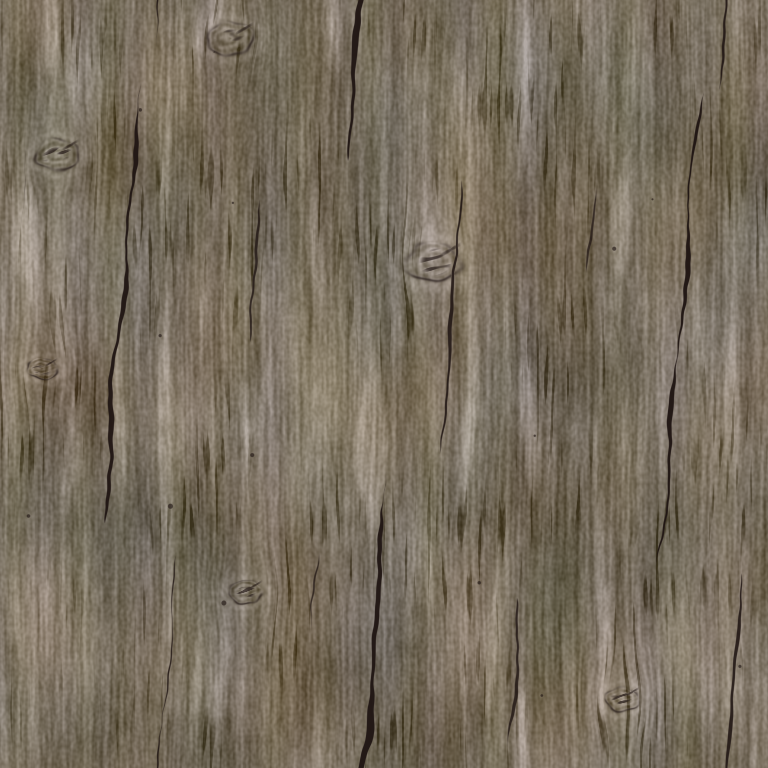
This texture is drawn by a WebGL 1 fragment shader. Its source:

```glsl
precision highp float;
// Weathered grey-brown timber: upright grain from stretched gradient noise,
// soft patches of staining, hash-placed tapering cracks, knots and pinholes.
// A single tone value collects the layers and is then mapped to a colour ramp.

uniform vec2 u_resolution;

const vec3 DARK_WOOD = vec3(0.36, 0.32, 0.245);
const vec3 PALE_WOOD = vec3(0.61, 0.57, 0.52);
const vec3 CRACK_COLOR = vec3(0.125, 0.085, 0.075);
const vec3 WARM_TINT = vec3(0.030, 0.0, -0.022);
const vec3 OLIVE_TINT = vec3(0.0, 0.006, -0.035);
const float MEAN_TONE = 0.45;
const float PATCH_AMOUNT = 0.52;
const float GRAIN_AMOUNT = 0.36;
const float FIBRE_AMOUNT = 0.52;
const float SPECK_AMOUNT = 0.34;
const float GRIT_AMOUNT = 0.30;
const float FISSURE_AMOUNT = 0.65;
const float CRACK_LEAN = 0.085;
const float EDGE = 0.0010;
const int CRACKS = 11;
const int KNOTS = 6;
const int PINHOLES = 14;

float hash(vec2 p) {
  vec3 q = fract(p.xyx * 0.1031);
  q += dot(q, q.yzx + 33.33);
  return fract((q.x + q.y) * q.z);
}

float cornerSlope(vec2 cell, vec2 offset) {
  float angle = 6.28318 * hash(cell);
  return dot(vec2(cos(angle), sin(angle)), offset);
}

// Gradient noise, roughly -0.7 to 0.7
float noise(vec2 p) {
  vec2 i = floor(p), f = fract(p);
  vec2 s = f * f * f * (f * (f * 6.0 - 15.0) + 10.0);
  vec2 e = vec2(1.0, 0.0);
  float low = mix(cornerSlope(i, f), cornerSlope(i + e, f - e), s.x);
  float high = mix(cornerSlope(i + e.yx, f - e.yx), cornerSlope(i + 1.0, f - 1.0), s.x);
  return mix(low, high, s.y);
}

vec2 knotCentre(float id) {
  return fract(vec2(0.30, 0.95) + id * vec2(0.7549, 0.5698));
}

// Wandering slit that tapers at both ends and wraps vertically
float crack(vec2 p, float id, float edge) {
  float size = fract(id * 0.7549 + 0.1);
  float len = mix(0.10, 0.75, size * size);
  float t = fract(p.y - fract(id * 0.618 + 0.7)) / len;
  float x = (id + 0.5 + 0.5 * (hash(vec2(id, 3.7)) - 0.5)) / float(CRACKS);
  x += CRACK_LEAN * (t - 0.5) * len;
  x += 0.014 * noise(vec2(t * len * 7.0, id * 5.3));
  x += 0.003 * noise(vec2(t * len * 40.0, id * 9.1));
  float taper = sqrt(max(4.0 * t * (1.0 - t), 0.0));
  float swell = 0.75 + 1.1 * noise(vec2(t * len * 14.0, id + 40.5));
  float halfWidth = mix(0.0011, 0.0038, size * hash(vec2(id, 8.2)) + 0.3 * size) * taper * swell;
  float body = 1.0 - smoothstep(halfWidth - edge, halfWidth + edge, abs(p.x - x));
  return body * smoothstep(0.0, edge, halfWidth) * mix(0.7, 1.0, size);
}

// x: tone change, y: dark line cover
vec2 knot(vec2 p, float id) {
  vec2 size = vec2(0.031, 0.022) * mix(0.6, 1.15, hash(vec2(id, 21.3)));
  vec2 q = (p - knotCentre(id)) / size;
  float r = length(q) + 0.3 * noise(q * 1.1 + id * 7.0);
  float inside = 1.0 - smoothstep(0.9, 1.1, r);
  float rings = 0.22 * sin(r * 14.0 + 2.0 * noise(q * 1.5));
  float hatch = noise(vec2(q.x * 0.9 + q.y * 0.6, q.y * 3.2 - q.x * 1.6) + id * 4.3);
  float tone = inside * (rings + 0.5 * hatch);
  tone += 0.2 * exp(-pow((r - 1.35) * 4.0, 2.0));
  float rim = exp(-pow((r - 1.0) * 11.0, 2.0));
  rim *= smoothstep(-0.6, 0.5, noise(q * 1.3 + id * 3.0) - 0.25 * q.y);
  float heart = smoothstep(0.05, 0.35, hatch) * (1.0 - smoothstep(0.4, 0.75, r));
  float spur = 1.0 - smoothstep(0.02, 0.16, abs(q.y - 0.35 - 0.8 * (q.x - 0.3)));
  spur *= smoothstep(0.1, 0.5, q.x) * (1.0 - smoothstep(0.7, 1.1, q.x));
  return vec2(tone, max(max(0.65 * rim, 0.7 * heart), 0.6 * spur));
}

void main() {
  vec2 p = gl_FragCoord.xy / u_resolution;
  float edge = max(EDGE, 0.5 / u_resolution.y);

  // Knots, with the grain bending around them
  vec2 g = p + vec2(0.008 * noise(p * vec2(4.0, 2.5)), 0.0);
  float knotTone = 0.0, cover = 0.0;
  for (int i = 0; i < KNOTS; i++) {
    vec2 d = p - knotCentre(float(i));
    g.x -= 0.4 * d.x * exp(-dot(d * d, vec2(700.0, 500.0)));
    vec2 k = knot(p, float(i));
    knotTone += k.x;
    cover = max(cover, k.y);
  }

  // Staining, grain, fibres, specks and grit
  float stain = noise(p * vec2(6.0, 4.0) + 3.1) + 0.55 * noise(p * vec2(15.0, 9.0) + 9.4);
  float tone = MEAN_TONE + PATCH_AMOUNT * stain + knotTone;
  tone += GRAIN_AMOUNT * noise(g * vec2(58.0, 3.0));
  tone += FIBRE_AMOUNT * noise(g * vec2(185.0, 6.0) + 17.0);
  tone += SPECK_AMOUNT * noise(g * vec2(225.0, 42.0) + 31.0);
  tone += GRIT_AMOUNT * noise(p * vec2(240.0, 170.0) + 11.7);
  tone += 0.5 * smoothstep(0.22, 0.45, noise(g * vec2(30.0, 3.6) + 51.0));

  // Thin dark fissures gathered in weathered patches
  float weathered = smoothstep(-0.15, 0.25, noise(p * vec2(9.0, 5.0) + 27.0));
  float fissure = smoothstep(0.2, 0.4, noise(g * vec2(165.0, 11.0) + 73.0));
  tone -= FISSURE_AMOUNT * fissure * weathered;

  // Cracks and pinholes
  for (int i = 0; i < CRACKS; i++) cover = max(cover, crack(p, float(i), edge));
  for (int i = 0; i < PINHOLES; i++) {
    float id = float(i);
    vec2 d = p - vec2(hash(vec2(id, 61.7)), hash(vec2(id, 94.1)));
    float radius = mix(0.001, 0.0035, hash(vec2(id, 15.9)));
    cover = max(cover, 0.65 * (1.0 - smoothstep(radius - edge, radius + edge, length(d))));
  }

  // Colour ramp with drifting warm and olive tints
  vec3 color = mix(DARK_WOOD, PALE_WOOD, clamp(tone, -0.5, 1.4));
  color += WARM_TINT * noise(p * vec2(9.0, 5.0) + 83.0);
  color += OLIVE_TINT * noise(g * vec2(24.0, 3.0) + 67.0);
  gl_FragColor = vec4(mix(color, CRACK_COLOR, cover), 1.0);
}
```
